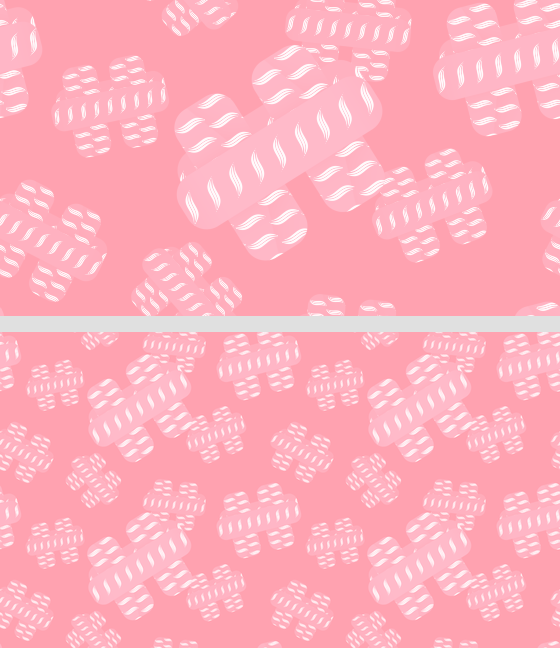
Top: one tile. Bottom: repeated 2 by 2.
A WebGL 2 fragment shader for this pattern:

```glsl
#version 300 es
precision highp float;
// Draws a seamless pink field of woven ribbon bows marked with white brush strokes.

uniform vec2 u_resolution;
out vec4 outColor;

const vec3 FIELD  = vec3(1.0, 0.637, 0.690);
const vec3 RIBBON = vec3(1.0, 0.728, 0.790);
const vec3 INK    = vec3(1.0, 0.985, 0.990);
const int BOW_COUNT = 7;

float hash(float n) {
    return fract(sin(n * 127.1 + 3.7) * 4375.85);
}

mat2 rotation(float angle) {
    float c = cos(angle), s = sin(angle);
    return mat2(c, -s, s, c);
}

// Coverage of a shape from its signed distance and the pixel width.
float fill(float dist, float px) {
    return 1.0 - smoothstep(-0.7 * px, 0.7 * px, dist);
}

float roundedBox(vec2 p, vec2 halfSize, float radius) {
    vec2 q = abs(p) - halfSize + radius;
    return length(max(q, 0.0)) + min(max(q.x, q.y), 0.0) - radius;
}

// Three tapering S-shaped hairs that draw together at both ends.
float brushStroke(vec2 p, float halfLength, float px) {
    vec2 q = p / halfLength;
    float bend = 0.15 * sin(2.6 * q.x);
    float ink = 0.0;
    for (int k = -1; k <= 1; k++) {
        float hair = float(k);
        float x = q.x - 0.13 * hair;
        float y = q.y - bend - 0.20 * hair * (1.0 - 0.55 * q.x * q.x);
        float dist = abs(y) - 0.085 * (1.0 - x * x);
        ink = max(ink, fill(dist * halfLength, px));
    }
    return ink;
}

// Strokes repeated in cells; odd columns are shifted by the stagger.
float strokeRows(vec2 p, vec2 cell, vec2 phase, float stagger, float tilt, float px) {
    vec2 g = p / cell + phase;
    g.y += stagger * mod(floor(g.x), 2.0);
    vec2 local = (fract(g) - 0.5) * cell;
    return brushStroke(rotation(tilt) * local, 0.049, px);
}

vec3 layStrip(vec3 under, vec2 p, vec2 halfSize, vec3 tone, float ink, float px) {
    float cover = fill(roundedBox(p, halfSize, 0.072), px);
    return mix(under, mix(tone, INK, ink), cover);
}

// Cross strip with a soft crease and a shadow beside the front band.
vec3 layCrossStrip(vec3 under, vec2 p, float strength, float px) {
    float crease = p.x + 0.35 * (abs(p.y) - 0.2);
    float fold = smoothstep(-px, px, crease) * exp(-18.0 * max(crease, 0.0));
    float shadow = exp(-22.0 * max(abs(p.y) - 0.098, 0.0));
    float light = strength * (0.92 - 0.22 * fold - 0.30 * shadow);
    float ink = strokeRows(p, vec2(0.106, 0.076), vec2(0.0), 0.4, -0.28, px);
    return layStrip(under, p, vec2(0.112, 0.29), mix(FIELD, RIBBON, light), ink, px);
}

vec3 layBow(vec3 under, vec2 p, float strength, float px) {
    vec2 bandCell = vec2(0.086, 0.30);
    vec2 centred = vec2(0.5);

    // Back band
    vec2 back = p - vec2(0.02, 0.065);
    float backInk = strokeRows(back, bandCell, centred, 0.0, 1.15, px);
    vec3 backTone = mix(FIELD, RIBBON, strength * 0.62);
    vec3 color = layStrip(under, back, vec2(0.35, 0.10), backTone, backInk, px);

    // Two cross strips
    for (float side = -1.0; side <= 1.0; side += 2.0) {
        color = layCrossStrip(color, p - vec2(0.152 * side, 0.0), strength, px);
    }

    // Front band, a little darker where it curls under at the ends
    float bandInk = strokeRows(p, bandCell, centred, 0.0, 1.12, px);
    float curl = smoothstep(0.24, 0.38, abs(p.x));
    vec3 bandTone = mix(FIELD, RIBBON, strength * (1.0 - 0.18 * curl));
    return layStrip(color, p, vec2(0.375, 0.098), bandTone, bandInk, px);
}

void main() {
    vec2 p = gl_FragCoord.xy / u_resolution.y;
    vec2 period = vec2(u_resolution.x / u_resolution.y, 1.0);
    vec3 color = FIELD;

    // Bows on a wrapped, jittered lattice, with the largest laid last
    for (int i = BOW_COUNT - 1; i >= 0; i--) {
        float n = float(i);
        bool largest = i == 0;
        bool middle = i == 3;
        float size = largest ? 0.95 : middle ? 0.72 : 0.46 + 0.10 * hash(n);
        float angle = largest ? 0.56 : middle ? 0.25 : mix(-1.0, 0.5, hash(n + 20.0));
        float strength = largest ? 1.0 : middle ? 0.85 : 0.55 + 0.25 * hash(n + 40.0);

        vec2 jitter = 0.05 * (vec2(hash(n + 60.0), hash(n + 80.0)) - 0.5);
        vec2 center = period * (vec2(0.49, 0.5) + n * vec2(1.0, 3.0) / float(BOW_COUNT)) + jitter;
        vec2 offset = p - center;
        offset -= period * round(offset / period);

        float px = 1.0 / (u_resolution.y * size);
        color = layBow(color, rotation(angle) * offset / size, strength, px);
    }

    outColor = vec4(color, 1.0);
}
```
